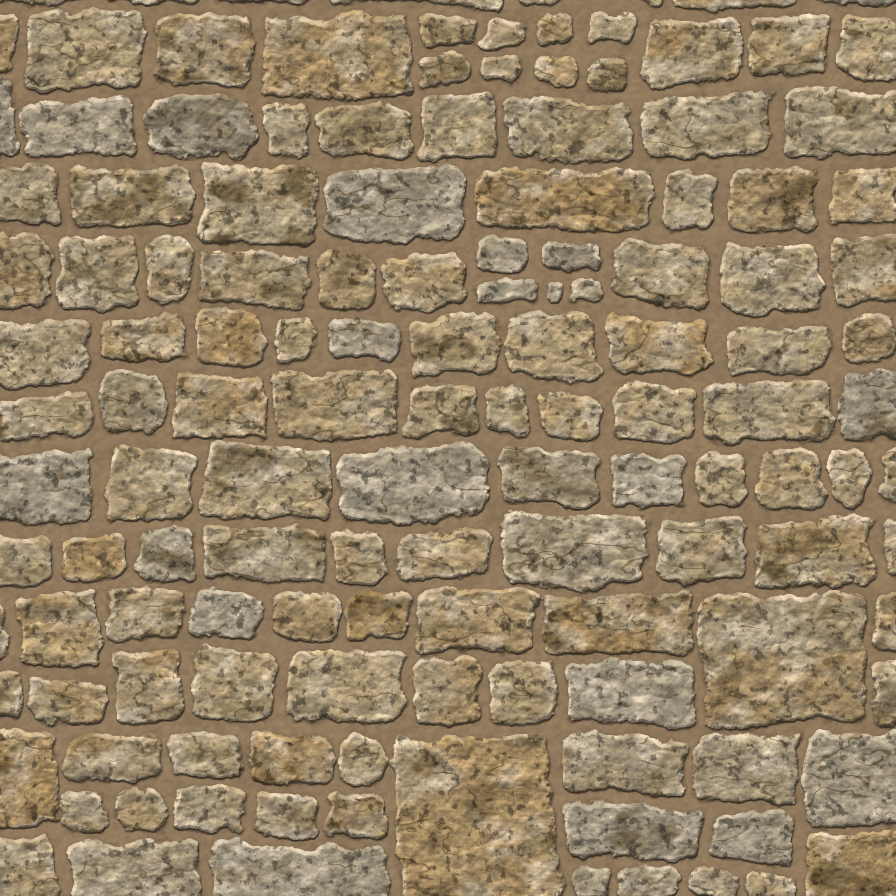
Give the GLSL for this texture, as a WebGL 2 fragment shader.

```glsl
#version 300 es
precision highp float;

uniform vec2 u_resolution;
out vec4 fragColor;

#define BANDS 6.0
#define BIG_SHARE 0.28
#define GAP 0.0068
#define RELIEF 0.42
#define LIGHT_DIR vec2(-0.3, 0.95)
#define MORTAR vec3(0.56, 0.47, 0.36)
#define TAN vec3(0.635, 0.56, 0.43)
#define OCHRE vec3(0.625, 0.52, 0.36)
#define GREY vec3(0.595, 0.555, 0.475)
#define PALE vec3(0.78, 0.725, 0.64)
#define DARK vec3(0.33, 0.27, 0.17)

struct Stone {
    float dist;
    float seed;
};

float hash(vec2 p) {
    return fract(sin(dot(p, vec2(127.1, 311.7))) * 43758.5);
}

float noise(vec2 p) {
    vec2 cell = floor(p), f = fract(p);
    f = f * f * (3.0 - 2.0 * f);
    float low = mix(hash(cell), hash(cell + vec2(1.0, 0.0)), f.x);
    float high = mix(hash(cell + vec2(0.0, 1.0)), hash(cell + 1.0), f.x);
    return mix(low, high, f.y);
}

float fbm(vec2 p) {
    float sum = 0.0, amplitude = 0.533;
    for (int i = 0; i < 4; i++) {
        sum += amplitude * noise(p);
        p = mat2(1.6, 1.2, -1.2, 1.6) * p + 17.3;
        amplitude *= 0.5;
    }
    return sum;
}

float bandEdge(float i) {
    return (i + 0.3 * hash(vec2(i, 7.3)) - 0.15) / BANDS;
}

// Splits a band into ever smaller rectangles around p
Stone findStone(vec2 p) {
    float rough = fbm(p * 60.0) - 0.5;
    p += 0.016 * (vec2(noise(p * 9.0), noise(p * 9.0 + 40.0)) - 0.5);
    p += 0.007 * (vec2(noise(p * 38.0), noise(p * 38.0 + 70.0)) - 0.5);

    float band = floor(p.y * BANDS + 0.15);
    if (p.y < bandEdge(band)) band -= 1.0;
    float seed = hash(vec2(band, 3.1));
    vec2 lo = vec2(-0.1 - 0.25 * seed, bandEdge(band));
    vec2 hi = vec2(1.1 + 0.25 * hash(vec2(band, 9.7)), bandEdge(band + 1.0));

    for (int i = 0; i < 9; i++) {
        vec2 size = hi - lo;
        float pick = hash(vec2(seed, 1.7));
        bool wide = size.x > mix(1.6, 2.9, pick) * size.y;
        bool big = size.x < 0.22 && pick < BIG_SHARE;
        bool tall = size.y > (pick > 0.92 ? 0.08 : 0.115) && !big;
        if (!wide && !tall) break;
        vec2 axis = wide ? vec2(1.0, 0.0) : vec2(0.0, 1.0);
        float at = dot(mix(lo, hi, mix(0.38, 0.62, hash(vec2(seed, 5.3)))), axis);
        bool before = dot(p, axis) < at;
        if (before) hi = mix(hi, vec2(at), axis);
        else lo = mix(lo, vec2(at), axis);
        seed = hash(vec2(seed, before ? 11.0 : 23.0));
    }

    // Slightly tilted rounded box with a ragged outline
    vec2 local = p - 0.5 * (lo + hi);
    local += 0.1 * (hash(vec2(seed, 2.9)) - 0.5) * vec2(local.y, -local.x);
    vec2 extent = 0.5 * (hi - lo) - GAP * mix(0.7, 1.3, hash(vec2(seed, 4.1)));
    float radius = min(mix(0.005, 0.018, hash(vec2(seed, 6.7))), 0.7 * min(extent.x, extent.y));
    vec2 q = abs(local) - extent + radius;
    float dist = length(max(q, 0.0)) + min(max(q.x, q.y), 0.0) - radius;
    return Stone(dist + 0.014 * rough, seed);
}

// Flat-topped stones with a narrow bevel, creases and grit
float surfaceHeight(vec2 p, Stone stone) {
    float mound = 1.0 - smoothstep(-0.004, 0.0015, stone.dist);
    vec2 shifted = p + stone.seed * 20.0;
    float crease = abs(fbm(shifted * vec2(20.0, 34.0)) - 0.5);
    float grit = fbm(shifted * 90.0);
    return mound * (0.001 + 0.012 * crease + 0.005 * grit) + 0.0004 * noise(p * 230.0);
}

vec3 stoneColor(vec2 p, Stone stone) {
    float seed = stone.seed;
    vec2 shifted = p + seed * 30.0;
    vec3 color = mix(TAN, OCHRE, smoothstep(0.35, 0.95, hash(vec2(seed, 8.3))));
    color = mix(color, GREY, smoothstep(0.55, 0.9, hash(vec2(seed, 12.1))));
    color *= mix(0.95, 1.05, hash(vec2(seed, 14.9)));
    // Weathered, bleached and stained patches
    color = mix(color, GREY, 0.5 * smoothstep(0.48, 0.68, fbm(shifted * 15.0)));
    color = mix(color, PALE, 0.55 * smoothstep(0.48, 0.70, fbm(shifted * vec2(28.0, 40.0) + 5.0)));
    float stained = hash(vec2(seed, 16.3));
    float stain = smoothstep(0.50, 0.74, fbm(shifted * vec2(24.0, 34.0) + 11.0));
    color = mix(color, DARK, stain * mix(0.1, 0.75, stained * stained));
    // Thin broken fissures and a chipped pale rim
    float fissure = 1.0 - smoothstep(0.0, 0.03, abs(fbm(shifted * vec2(16.0, 30.0) + 3.0) - 0.47));
    color = mix(color, DARK, 0.6 * fissure * smoothstep(0.42, 0.62, noise(shifted * 30.0)));
    float rim = smoothstep(-0.007, -0.002, stone.dist) * smoothstep(0.4, 0.65, noise(p * 45.0));
    color = mix(color, PALE, 0.45 * rim);
    // Fine grain and small pits
    float pits = smoothstep(0.60, 0.76, fbm(p * 130.0 + 31.0));
    return color * (0.77 + 0.48 * fbm(p * 135.0)) * (1.0 - 0.35 * pits);
}

void main() {
    vec2 p = gl_FragCoord.xy / u_resolution.y;
    float blur = 0.7 / u_resolution.y;
    float reach = 0.002;
    Stone stone = findStone(p);
    vec2 toLight = p + reach * LIGHT_DIR;
    Stone lit = findStone(toLight);
    float slope = (surfaceHeight(p, stone) - surfaceHeight(toLight, lit)) / reach;
    float facing = (lit.dist - stone.dist) / reach;

    // Sandy mortar, shadowed mainly below the stones
    vec3 mortar = MORTAR * (0.87 + 0.18 * fbm(p * 140.0) + 0.09 * fbm(p * vec2(14.0, 55.0)));
    float contact = 1.0 - smoothstep(0.0, 0.0045, stone.dist);
    mortar *= 1.0 - contact * mix(0.42, 0.06, smoothstep(-0.8, 0.6, facing));

    float cover = 1.0 - smoothstep(-blur, blur, stone.dist);
    vec3 color = mix(mortar, stoneColor(p, stone), cover);
    color *= 1.0 + RELIEF * clamp(slope, -0.9, 0.5);
    fragColor = vec4(clamp(color, 0.0, 1.0), 1.0);
}
```
